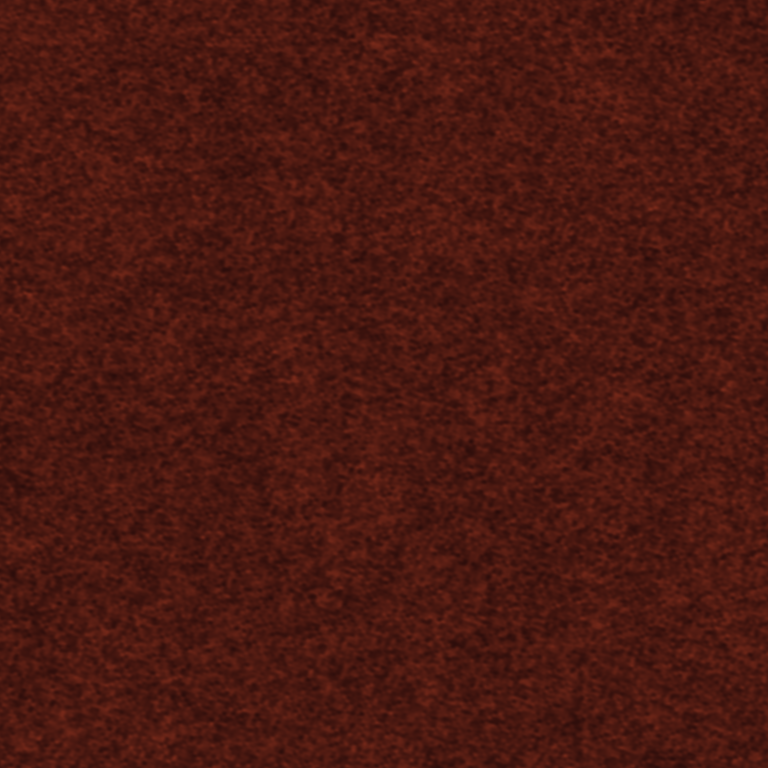
This texture is drawn by a WebGL 2 fragment shader. Its source:

```glsl
#version 300 es
precision highp float;
precision highp int;

uniform vec2 u_resolution;
out vec4 fragColor;

float hash(ivec2 cell, uint seed) {
    uint h = uint(cell.x) * 374761393u + uint(cell.y) * 668265263u + seed * 974711u;
    h = (h ^ (h >> 13)) * 1274126177u;
    h = (h ^ (h >> 15)) * 739981u;
    return float((h ^ (h >> 16)) & 65535u) / 65535.0;
}

// Smooth value noise centred on zero
float noise(vec2 p, uint seed) {
    ivec2 cell = ivec2(floor(p));
    vec2 f = fract(p);
    vec2 w = f * f * (3.0 - 2.0 * f);
    float low = mix(hash(cell, seed), hash(cell + ivec2(1, 0), seed), w.x);
    float high = mix(hash(cell + ivec2(0, 1), seed), hash(cell + ivec2(1, 1), seed), w.x);
    return mix(low, high, w.y) - 0.5;
}

vec2 rotate(vec2 p, float angle) {
    float c = cos(angle), s = sin(angle);
    return vec2(c * p.x - s * p.y, s * p.x + c * p.y);
}

void main() {
    vec2 uv = gl_FragCoord.xy / u_resolution.y;

    // Fine grains, slightly wider than tall, tilted both ways to hide the lattice
    float grain = 0.58 * noise(rotate(uv, 0.35) * vec2(172.0, 228.0), 1u);
    grain += 0.58 * noise(rotate(uv, -0.30) * vec2(132.0, 182.0), 2u);

    // Short, faint horizontal fibres
    grain += 0.27 * noise(rotate(uv, 0.06) * vec2(68.0, 215.0), 3u);

    // Soft mottling from clumps up to broad patches
    float mottle = 0.0;
    float weight = 0.24;
    vec2 frequency = vec2(52.0, 66.0);
    for (int i = 0; i < 3; i++) {
        mottle += weight * noise(rotate(uv, 0.5 + float(i)) * frequency, uint(i) + 4u);
        weight *= 0.6;
        frequency *= 0.32;
    }

    // Dark red-brown base, with bright grains leaning to orange
    float tone = grain + mottle;
    tone += 0.25 * tone * tone;
    vec3 color = vec3(0.292, 0.095, 0.065) + vec3(0.21, 0.079, 0.042) * tone;
    fragColor = vec4(color, 1.0);
}
```
